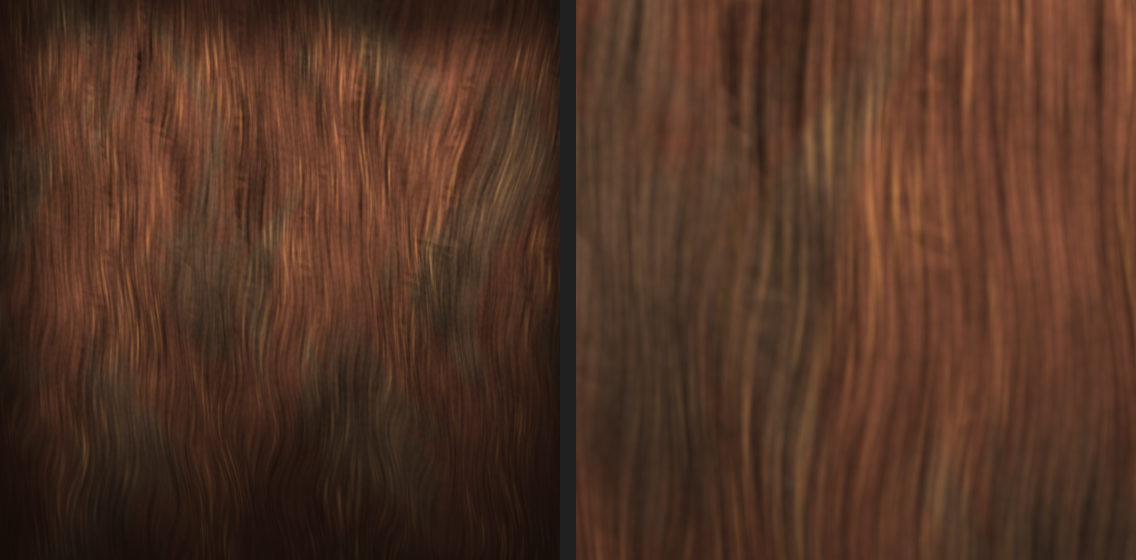
Left: the whole. Right: its middle third, enlarged.
A WebGL 1 fragment shader for this texture:

```glsl
precision highp float;
// Dark reddish-brown wood with fine upright fibres, golden strands and shaded borders.
uniform vec2 u_resolution;

vec3 hash3(vec2 cell) {
  vec3 h = fract(cell.xyx * vec3(0.1031, 0.1030, 0.0973));
  h += dot(h, h.yxz + 33.33);
  return fract((h.xxy + h.yzz) * h.zyx);
}

// Distance to the nearest scattered point, in cell units.
float cellular(vec2 p) {
  vec2 base = floor(p);
  float nearest = 2.0;
  for (int j = -1; j <= 1; j++) {
    for (int i = -1; i <= 1; i++) {
      vec2 cell = base + vec2(float(i), float(j));
      vec2 d = p - cell - hash3(cell).xy;
      nearest = min(nearest, dot(d, d));
    }
  }
  return sqrt(nearest);
}

// One tapered, slightly leaning hair per cell.
float strands(vec2 p) {
  vec2 base = floor(p);
  float best = 0.0;
  for (int j = -1; j <= 1; j++) {
    for (int i = -1; i <= 1; i++) {
      vec2 cell = base + vec2(float(i), float(j));
      vec3 h = hash3(cell);
      vec2 d = p - cell - h.xy;
      d.x += (fract(h.z * 7.0) - 0.5) * 0.8 * d.y;
      float taper = 1.0 - smoothstep(0.1, 0.95, abs(d.y));
      float body = 1.0 - smoothstep(0.0, 0.48, abs(d.x));
      best = max(best, body * taper * h.z * h.z);
    }
  }
  return best;
}

// Layered sines, roughly -1 to 1, for broad irregular patches.
float waves(vec2 p) {
  float sum = 0.0;
  float amp = 0.8;
  for (int i = 0; i < 5; i++) {
    p += 0.6 * sin(p.yx * 1.3 + vec2(1.7, 4.1));
    sum += amp * sin(p.x) * cos(p.y);
    p = mat2(0.8, 0.6, -0.6, 0.8) * p * 1.9 + 2.3;
    amp *= 0.55;
  }
  return sum;
}

// Bends the grain: gentle waves, a lean at upper right, two fans low down.
float grainAcross(vec2 p) {
  float x = p.x;
  float low = 1.0 - smoothstep(0.1, 0.7, p.y);
  x += (0.002 + 0.004 * low) * sin(p.y * 27.0 + p.x * 31.0 + 2.0 * sin(p.x * 17.0));
  x += 0.008 * sin(p.y * 7.0 + p.x * 13.0);
  x -= 0.25 * smoothstep(0.6, 1.0, p.x) * max(p.y - 0.55, 0.0);
  for (int i = 0; i < 2; i++) {
    vec2 d = p - vec2(0.44 + 0.29 * float(i), 0.16);
    x -= 7.0 * d.x * d.y * exp(-dot(d, d) * 130.0);
  }
  return x;
}

void main() {
  vec2 p = gl_FragCoord.xy / u_resolution;
  float x = grainAcross(p);

  // Broad shading and border darkness
  float patches = waves(vec2(x * 19.0, p.y * 6.0) + 3.0);
  float blotch = waves(p * vec2(11.0, 9.0) + 8.0);
  float light = smoothstep(-0.15, 0.72, p.y + 0.04 * blotch);
  light *= 1.0 - 0.68 * smoothstep(0.87, 1.0, p.y + 0.03 * patches);
  light *= smoothstep(-0.07, 0.16, p.x + 0.02 * blotch);
  light *= 1.0 - smoothstep(0.82, 1.1, p.x + 0.02 * blotch);

  // Overlapping folds with one ragged edge each
  float ragged = 0.05 * sin(p.y * 160.0 + 3.0 * sin(p.y * 67.0 + x * 40.0));
  float fold = fract(x * 6.5 + 0.22 * blotch + 0.3 * sin(p.y * 5.0 + x * 9.0) + ragged);
  fold = smoothstep(0.0, 0.85, fold) * (1.0 - smoothstep(0.88, 1.0, fold)) - 0.45;

  // Fibres, fine mottling and dark gaps
  float fibre = cellular(vec2(x * 150.0, p.y * 10.0)) - 0.46;
  float cord = cellular(vec2(x * 62.0 + 9.0, p.y * 4.0)) - 0.46;
  float mottle = cellular(p * vec2(130.0, 95.0)) - 0.46;
  float gaps = strands(vec2(x * 85.0 + 31.0, p.y * 9.0));
  float relief = 1.0 + 0.20 * patches + 0.10 * blotch + 0.26 * fold * smoothstep(0.1, 0.6, p.y);
  relief -= 0.42 * fibre + 0.32 * cord + 0.16 * mottle + 0.38 * gaps;
  float tone = 0.06 + 0.78 * light * max(relief, 0.1);

  // Brown ramp, with greyer and redder areas
  vec3 color = mix(vec3(0.055, 0.033, 0.024), vec3(0.46, 0.292, 0.212), tone);
  float grey = smoothstep(0.0, 0.8, waves(p * vec2(14.0, 7.0) + 21.0) + 0.5 * abs(p.x - 0.5));
  color *= mix(vec3(1.03, 0.96, 0.95), vec3(0.93, 1.06, 1.08), grey);

  // Golden strands, gathered in clusters
  float cluster = smoothstep(-0.5, 0.7, waves(vec2(x * 24.0, p.y * 8.0) + 40.0));
  float gold = strands(vec2(x * 95.0, p.y * 15.0));
  gold += 0.6 * strands(vec2(x * 135.0 + 57.0, p.y * 22.0));
  gold *= (0.2 + 0.8 * cluster) * (0.15 + 0.85 * light);
  color += vec3(0.25, 0.18, 0.085) * gold;

  gl_FragColor = vec4(clamp(color, 0.0, 1.0), 1.0);
}
```
